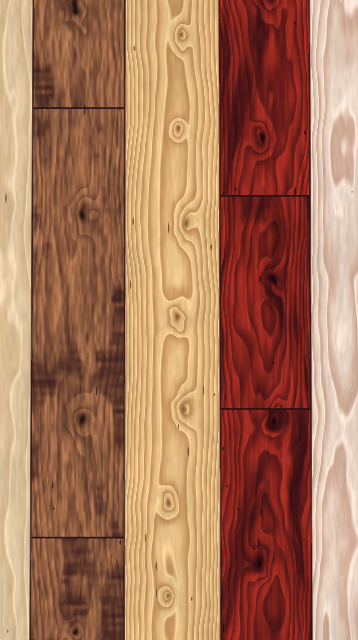
Write a Shadertoy shader that draws this texture.

```glsl
const float WIDTH = 0.559;
const vec3 SEAM = vec3(0.15, 0.07, 0.09);
const vec3 PALE[5] = vec3[5](vec3(0.89, 0.79, 0.64), vec3(0.61, 0.40, 0.27),
    vec3(0.90, 0.75, 0.53), vec3(0.61, 0.16, 0.12), vec3(0.90, 0.82, 0.76));
const vec3 DEEP[5] = vec3[5](vec3(0.73, 0.57, 0.39), vec3(0.25, 0.12, 0.12),
    vec3(0.64, 0.40, 0.20), vec3(0.19, 0.05, 0.08), vec3(0.66, 0.43, 0.31));
// Plank centre, ring curvature, ring warp, ring contrast
const vec4 GRAIN[5] = vec4[5](vec4(-0.02, 500.0, 3.0, 0.30), vec4(0.122, 900.0, 4.5, 0.36),
    vec4(0.270, 1250.0, 2.2, 0.52), vec4(0.417, 1100.0, 6.0, 0.50), vec4(0.535, 1200.0, 3.5, 0.42));
// First knot height, knot spacing, knot size, core darkness
const vec4 KNOTS[5] = vec4[5](vec4(0.0, 0.4, 0.001, 0.0), vec4(0.016, 0.324, 0.017, 0.9),
    vec4(0.067, 0.146, 0.014, 0.75), vec4(0.120, 0.2215, 0.020, 1.0), vec4(0.1, 0.3, 0.001, 0.0));
// Heights of the cross joints
const vec2 JOINTS[5] = vec2[5](vec2(-1.0, 2.0), vec2(0.160, 0.831),
    vec2(-1.0, 2.0), vec2(0.361, 0.694), vec2(-1.0, 2.0));

float hash(vec2 p) {
    return fract(sin(dot(p, vec2(127.1, 311.7))) * 43758.5453);
}

float noise(vec2 p) {
    vec2 i = floor(p), f = fract(p);
    f = f * f * (3.0 - 2.0 * f);
    return mix(mix(hash(i), hash(i + vec2(1, 0)), f.x),
               mix(hash(i + vec2(0, 1)), hash(i + vec2(1, 1)), f.x), f.y);
}

float fbm(vec2 p) {
    float sum = 0.0, amp = 0.5;
    for (int i = 0; i < 4; i++) {
        sum += amp * noise(p);
        p = p * 2.03 + 17.1;
        amp *= 0.5;
    }
    return sum / 0.9375;
}

// x: swelling of the rings around knots, y: dark knot cores
vec2 knotField(vec2 p, float centre, vec4 knots, float seed) {
    vec2 field = vec2(0.0);
    for (int i = 0; i < 7; i++) {
        vec2 id = vec2(float(i), seed);
        vec2 pos = vec2(centre + 0.035 * (hash(id) - 0.4), knots.x + knots.y * float(i));
        float size = knots.z * mix(0.6, 1.1, hash(id + 5.3));
        vec2 d = (p - pos) / (size * vec2(1.0, 1.7));
        d += 0.5 * (vec2(noise(p * 60.0), noise(p * 60.0 + 9.0)) - 0.5);
        float r2 = dot(d, d);
        field.x += exp(-r2 * 0.7);
        field.y += exp(-r2 * 11.0) + 0.22 * exp(-r2 * 2.0);
    }
    return field;
}

// x: dark late wood, y: pale rim beside it
vec2 ringProfile(float rings) {
    float s = fract(rings);
    float rim = smoothstep(0.78, 0.90, s) * (1.0 - smoothstep(0.90, 1.0, s));
    return vec2(smoothstep(0.1, 0.75, s) * (1.0 - smoothstep(0.75, 0.88, s)), rim);
}

// Short vertical dashes scattered on a grid
float flecks(vec2 p, float chance) {
    vec2 cell = p / vec2(0.018, 0.045), id = floor(cell);
    vec2 offset = 0.3 + 0.4 * vec2(hash(id + 2.0), hash(id + 8.0));
    vec2 d = (fract(cell) - offset) / vec2(0.07, 0.06 + 0.16 * hash(id + 4.0));
    return step(hash(id), chance) * (1.0 - smoothstep(0.5, 1.2, length(d)));
}

float seam(float dist, float halfWidth) {
    return 1.0 - smoothstep(halfWidth * 0.4, halfWidth * 1.6, abs(dist));
}

void mainImage(out vec4 fragColor, in vec2 fragCoord) {
    vec2 p = fragCoord / iResolution.xy * vec2(WIDTH, 1.0);

    // Plank and board under this point
    vec4 edges = vec4(0.0495, 0.1945, 0.3437, 0.485)
               + vec4(0.005, 0.001, -0.0026, -0.004) * (p.y - 0.5);
    int plank = int(dot(step(edges, vec4(p.x)), vec4(1.0)));
    vec2 joints = JOINTS[plank];
    float board = dot(step(joints, vec2(p.y)), vec2(1.0));
    float seed = float(plank) * 7.3 + board * 3.1;
    vec4 grain = GRAIN[plank];
    vec4 knots = KNOTS[plank];
    bool brown = plank == 1, red = plank == 3;

    // Growth rings flowing around knots
    vec2 knot = knotField(p, grain.x, knots, float(plank));
    float sway = 0.022 * (noise(vec2(p.y * 6.0, seed)) - 0.5);
    float dx = p.x - grain.x + sway + 0.004 * (noise(p * vec2(20.0, 25.0) + seed) - 0.5);
    float rings = grain.y * dx * dx + grain.z * fbm(p * vec2(14.0, 3.5) + seed) + 2.4 * knot.x;
    vec2 ring = ringProfile(rings);
    vec3 col = mix(PALE[plank], DEEP[plank], grain.w * ring.x);
    col += (brown || red ? 0.02 : 0.07) * ring.y;

    // Fibres and broad tonal drift
    float fibre = noise(p * vec2(260.0, 22.0) + seed) - 0.5;
    float pore = noise(p * vec2(330.0, 65.0) + seed) - 0.5;
    float drift = fbm(p * vec2(9.0, 4.0) + seed) - 0.5;
    col *= 1.0 + (brown || red ? 0.28 : 0.06) * fibre + (brown ? 0.34 : 0.07) * pore + 0.16 * drift;

    // Saw-marked stains on brown, smoky figure on red
    float stain = 0.0;
    if (brown) {
        float side = 1.0 - smoothstep(0.0, 0.05, p.x - edges.x);
        float patches = fbm(p * vec2(24.0, 11.0) + seed) + 0.13 * side;
        float marks = noise(p * vec2(18.0, 150.0) + seed);
        stain = smoothstep(0.53, 0.72, patches) * mix(0.35, 1.0, marks);
    } else if (red) {
        float smoke = fbm(p * vec2(26.0, 7.0) + 0.35 * rings + seed);
        stain = smoothstep(0.48, 0.82, smoke + 0.09 * (1.0 - board)) * 0.9;
    }
    col = mix(col, DEEP[plank] * 0.85, stain * 0.85);

    // Knot cores and flecks
    col = mix(col, DEEP[plank] * (plank == 2 ? 0.8 : 0.5), clamp(knot.y * knots.w, 0.0, 0.95));
    float chance = plank == 2 ? 0.10 : (red ? 0.07 : 0.025);
    col = mix(col, DEEP[plank] * 0.55, 0.75 * flecks(p, chance));

    // Seams between planks and boards
    float gap = max(seam(p.y - joints.x, 0.0014), seam(p.y - joints.y, 0.0014));
    for (int i = 0; i < 4; i++) {
        gap = max(gap, seam(p.x - edges[i], 0.0013) * 0.85);
    }
    col = mix(col, SEAM, 0.9 * gap);
    fragColor = vec4(clamp(col, 0.0, 1.0), 1.0);
}
```
